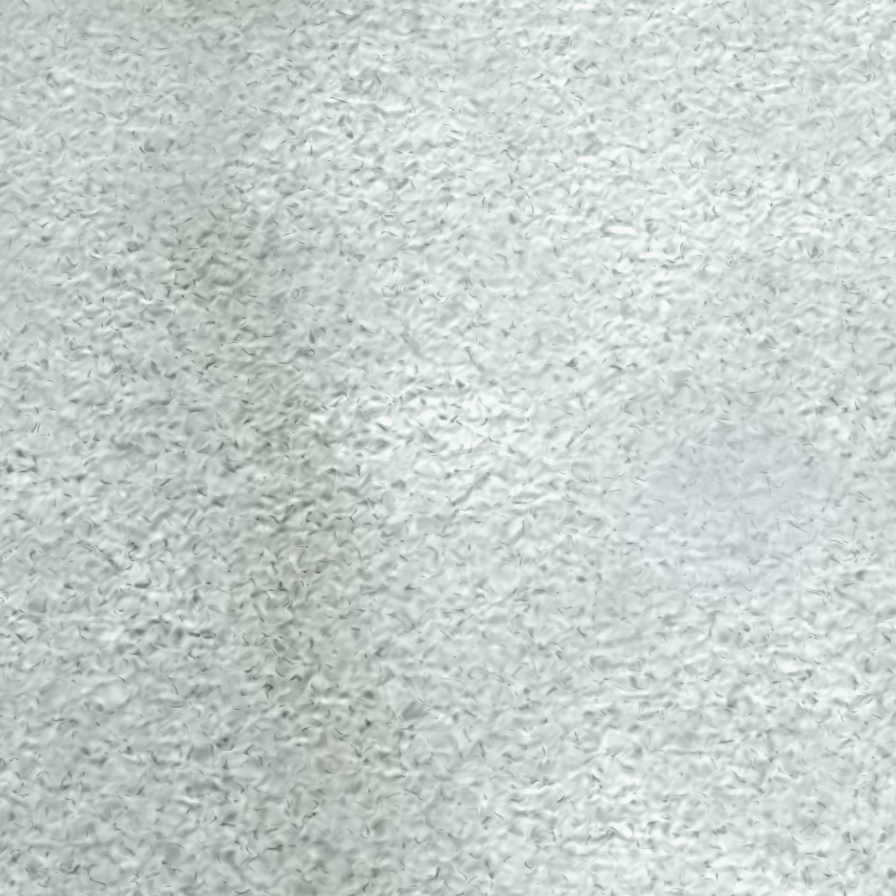
Reproduce this texture procedurally as a WebGL 2 fragment shader.

```glsl
#version 300 es
precision highp float;
// Pale, rough plaster wall: crowded fine pits and crumbs lit from above.
// Relief comes from layered value noise, pits from a warped jittered grid, and
// broad soft shapes lay a greenish stain and cool patches over the surface.

uniform vec2 u_resolution;
out vec4 outColor;

float hash(vec2 p) {
    return fract(sin(dot(p, vec2(127.1, 311.7))) * 43758.5453);
}

float noise(vec2 p) {
    vec2 i = floor(p), f = fract(p);
    f = f * f * (3.0 - 2.0 * f);
    return mix(mix(hash(i), hash(i + vec2(1, 0)), f.x),
               mix(hash(i + vec2(0, 1)), hash(i + vec2(1, 1)), f.x), f.y);
}

float fbm(vec2 p) {
    float sum = 0.0, amp = 0.5;
    for (int i = 0; i < 4; i++) {
        sum += amp * noise(p);
        p = mat2(1.6, 1.2, -1.2, 1.6) * p + 7.3;
        amp *= 0.5;
    }
    return sum;
}

// Soft elliptical patch, 1 in the middle
float patchAt(vec2 p, vec2 centre, vec2 radius) {
    vec2 d = (p - centre) / radius;
    return exp(-dot(d, d));
}

// Height of the plaster: slanted crumbs over lumps that are a little wide
float height(vec2 p) {
    vec2 slanted = mat2(0.87, 0.5, -0.5, 0.87) * p;
    return 0.5 * noise(p * vec2(68.0, 98.0)) + 0.5 * noise(slanted * vec2(105.0, 130.0) + 31.0);
}

// Small slanted holes, one per grid cell, with varied size and depth
float pits(vec2 p) {
    p *= vec2(68.0, 72.0);
    p += 0.9 * vec2(noise(p * 1.7), noise(p * 1.7 + 23.0));
    vec2 cell = floor(p);
    float depth = 0.0;
    for (int y = -1; y <= 1; y++) {
        for (int x = -1; x <= 1; x++) {
            vec2 id = cell + vec2(x, y);
            vec2 jitter = vec2(hash(id), hash(id + 57.3));
            vec2 d = p - id - 0.05 - 0.9 * jitter;
            float slant = hash(id + 19.1) * 2.2 - 0.4;
            d = mat2(cos(slant), sin(slant), -sin(slant), cos(slant)) * d;
            float size = mix(0.25, 0.55, hash(id + 83.7));
            float strength = pow(hash(id + 41.9), 1.5);
            float hole = 1.0 - smoothstep(0.0, 1.0, length(d * vec2(0.8, 1.25)) / size);
            depth = max(depth, strength * hole);
        }
    }
    return depth;
}

void main() {
    vec2 uv = gl_FragCoord.xy / u_resolution;
    float clouds = fbm(uv * 4.0 + 3.0) - 0.47;
    float mottle = fbm(uv * 13.0 + 11.0) - 0.47;
    vec2 wobble = vec2(mottle, clouds) * 0.06;

    // Surface detail, slightly finer toward the top
    vec2 p = vec2((uv.x - 0.5) * (1.0 + 0.12 * uv.y), uv.y * (1.0 + 0.1 * uv.y)) + 2.0;
    p += 0.008 * vec2(noise(uv * 60.0), noise(uv * 60.0 + 17.0));
    float relief = height(p) - height(p + vec2(-0.002, 0.0055));
    vec2 slanted = mat2(0.8, -0.6, 0.6, 0.8) * p;
    float grain = noise(slanted * vec2(150.0, 190.0)) - 0.5;
    float hollow = smoothstep(0.55, 0.95, noise(slanted * vec2(80.0, 105.0) + 13.0));
    float ridgeZone = smoothstep(0.4, 0.7, noise(uv * vec2(7.0, 11.0) + 5.0));
    float ridge = noise(p * vec2(42.0, 105.0) + 9.0);
    float ridgeBelow = noise((p + vec2(0.0, 0.0065)) * vec2(42.0, 105.0) + 9.0);

    // Roughness: strong at left of centre, worn smooth at lower right
    float rough = 0.95 + 0.9 * mottle + 0.25 * patchAt(uv, vec2(0.22, 0.38), vec2(0.35, 0.25));
    rough -= 0.45 * patchAt(uv, vec2(0.8, 0.42), vec2(0.14, 0.1));
    rough -= 0.25 * patchAt(uv, vec2(0.1, 0.95), vec2(0.3, 0.15));

    float detail = 0.19 * relief + 0.13 * grain - 0.24 * pits(p) - 0.1 * hollow;
    detail += ridgeZone * (0.07 * smoothstep(0.6, 0.9, ridge) - 0.06 * smoothstep(0.6, 0.9, ridgeBelow));

    // Stain that runs down in a curve and widens, with a dim top edge
    vec2 q = uv + wobble;
    float offAxis = (q.x - 0.39 + 0.28 * q.y * q.y) / mix(0.13, 0.03, uv.y);
    float stain = exp(-offAxis * offAxis) * (1.0 - smoothstep(0.76, 0.86, q.y));
    stain *= 0.75 + 1.8 * mottle;
    stain += 0.7 * patchAt(q, vec2(0.27, 1.02), vec2(0.22, 0.1));
    float coolCorner = patchAt(q, vec2(0.08, 0.03), vec2(0.24, 0.16));
    float coolHaze = patchAt(q, vec2(0.82, 0.42), vec2(0.16, 0.13));

    // Broad tone, lighter toward the right
    float side = smoothstep(0.15, 0.6, q.x + 0.12 * (uv.y - 0.5));
    float tone = mix(0.788, 0.848, side) + 0.09 * clouds + 0.09 * mottle;
    tone -= 0.082 * stain + 0.055 * coolCorner + 0.022 * coolHaze;
    tone += detail * rough;

    // Green-grey plaster, warmer in the stain, bluer in the cool patches
    vec3 color = tone + vec3(0.0, 0.038, 0.021);
    color += stain * vec3(0.004, 0.0, -0.018);
    color += (0.8 * coolCorner + 0.6 * coolHaze + 0.5 * side) * vec3(0.0, -0.002, 0.014);
    outColor = vec4(clamp(color, 0.0, 0.97), 1.0);
}
```
